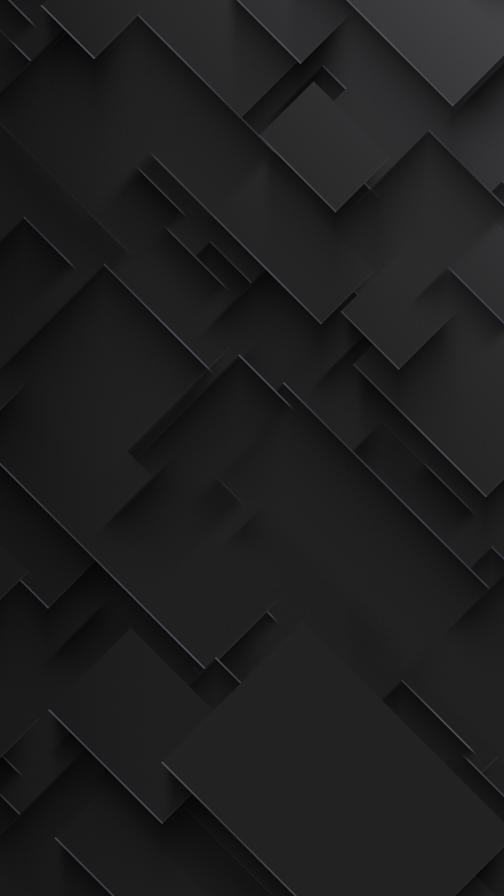
A WebGL 2 fragment shader for this background:

```glsl
#version 300 es
precision highp float;
// Dark diagonal relief: overlapping matte plates and recesses turned 45 degrees.
// Each one is a rectangle painted in shuffled order over a smooth base tone,
// with a soft shadow on its lower sides and a thin cool rim along one edge.

uniform vec2 u_resolution;
out vec4 fragColor;

// Lengths are in canvas widths
const int   COLUMNS = 6;
const int   ROWS = 10;
const int   SHUFFLE = 37;                    // coprime to the plate count
const float CELL = 0.2;
const vec2  FIELD_ORIGIN = vec2(-0.1);
const vec2  SIZE_MIN = vec2(0.15, 0.13);     // down-right, up-right
const vec2  SIZE_MAX = vec2(0.66, 0.42);
const float RECESS_SHARE = 0.45;
const float SHADOW_WIDTH = 0.050;
const float SHADOW_DEPTH = 0.58;
const float RIM_WIDTH = 0.0036;
const float RIM_STRENGTH = 0.85;
const float SIDE_RIM = 0.16;
const float TONE_SPREAD = 0.10;
const float GRAIN = 0.006;
const vec3  BASE_COLOR = vec3(0.128, 0.128, 0.129);
const vec3  LIGHT_COLOR = vec3(0.255, 0.255, 0.268);
const vec3  RIM_COLOR = vec3(0.34, 0.34, 0.40);

vec2 hash2(vec2 p) {
    vec3 q = fract(vec3(p.xyx) * vec3(0.1031, 0.1030, 0.0973));
    q += dot(q, q.yzx + 33.33);
    return fract((q.xx + q.yz) * q.zy);
}

float gradientNoise(vec2 p) {
    vec2 i = floor(p), f = fract(p);
    vec2 w = f * f * f * (f * (f * 6.0 - 15.0) + 10.0);
    vec4 corners;
    for (int k = 0; k < 4; k++) {
        vec2 o = vec2(k & 1, k >> 1);
        corners[k] = dot(hash2(i + o + 61.0) * 2.0 - 1.0, f - o);
    }
    return mix(mix(corners.x, corners.y, w.x), mix(corners.z, corners.w, w.x), w.y);
}

// x runs down-right, y runs up-right
vec2 toDiagonal(vec2 p) {
    return vec2(p.x - p.y, p.x + p.y) * 0.70711;
}

// Matte tone, lit from the upper right and dim at the left
vec3 baseTone(vec2 p, float height) {
    float light = clamp((0.5 * p.x + 0.8 * p.y / height - 0.6) / 0.68, 0.0, 1.0);
    vec3 tone = mix(BASE_COLOR, LIGHT_COLOR, light * light);
    return tone * mix(0.80, 1.0, smoothstep(0.0, 0.35, p.x));
}

float shadowAt(float d) {
    return SHADOW_DEPTH * exp(-max(d, 0.0) / SHADOW_WIDTH);
}

float rimLine(float d, float pixel) {
    return 1.0 - smoothstep(RIM_WIDTH - 0.5 * pixel, RIM_WIDTH + 0.5 * pixel, d);
}

void main() {
    float pixel = 1.0 / u_resolution.x;
    vec2 p = gl_FragCoord.xy * pixel;
    vec2 q = toDiagonal(p);
    vec3 base = baseTone(p, u_resolution.y * pixel);
    vec3 color = base;
    float glint = RIM_STRENGTH * clamp(0.75 + 0.7 * gradientNoise(p * 5.0), 0.3, 1.0);

    int count = COLUMNS * ROWS;
    for (int i = 0; i < count; i++) {
        // Jittered cell, size and tone of this plate
        int k = (i * SHUFFLE) % count;
        vec2 cell = vec2(k % COLUMNS, k / COLUMNS);
        vec2 sizeHash = hash2(cell + 17.3);
        vec2 kind = hash2(cell + 41.7);
        vec2 center = toDiagonal(FIELD_ORIGIN + (cell + hash2(cell + 5.1)) * CELL);
        vec2 size = mix(SIZE_MIN, SIZE_MAX, sizeHash * sizeHash);
        vec2 low = q - center + 0.5 * size;  // distance past the low edges
        vec2 high = size - low;              // distance left to the high edges
        float inside = min(min(low.x, low.y), min(high.x, high.y));
        float cover = smoothstep(-0.7 * pixel, 0.7 * pixel, inside);
        vec3 face = base * (1.0 + TONE_SPREAD * (kind.y - 0.5));

        if (kind.x < RECESS_SHARE) {
            // Recess: shade under its two upper edges, fading out below
            float fade = smoothstep(0.0, 0.03, high.x) * smoothstep(0.0, 0.11, low.y);
            face *= 1.0 - shadowAt(min(high.y, low.x));
            face = mix(face, RIM_COLOR, rimLine(low.x, pixel) * SIDE_RIM * glint);
            face = mix(face, RIM_COLOR, rimLine(high.y, pixel) * glint);
            color = mix(color, face, cover * fade);
        } else {
            // Raised plate: shadow falls straight down from its lower edges
            vec2 beyond = vec2(-high.x, -low.y);
            float d = max(beyond.x, beyond.y);
            float reach = beyond.y > beyond.x
                ? smoothstep(0.0, 0.04, low.x - beyond.y)
                : smoothstep(0.0, 0.12, high.y - beyond.x);
            color *= 1.0 - shadowAt(d) * reach * step(0.0, d + pixel);
            face = mix(face, RIM_COLOR, rimLine(high.x, pixel) * SIDE_RIM * glint);
            face = mix(face, RIM_COLOR, rimLine(low.y, pixel) * glint);
            color = mix(color, face, cover);
        }
    }

    color += GRAIN * gradientNoise(p * 140.0);
    fragColor = vec4(color, 1.0);
}
```
